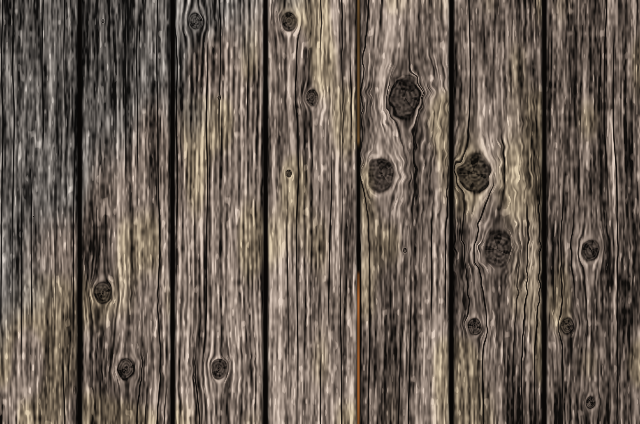
Write a WebGL 2 fragment shader that draws this texture.

```glsl
#version 300 es
precision highp float;
// Seven weathered upright boards with dark gaps between them.
// Grain is stretched noise over a coordinate that flows around knots like
// a stream around stones; cracks, stains and flecks are added on top.
uniform vec2 u_resolution;
out vec4 fragColor;

const float PITCH = 0.2191;   // board spacing, canvas height = 1
const float SHIFT = 0.031;    // part of the first board cut off at the left

float hash(vec2 p) {
  vec3 q = fract(p.xyx * 0.1031);
  q += dot(q, q.yzx + 33.33);
  return fract((q.x + q.y) * q.z);
}

float noise(vec2 p) {
  vec2 c = floor(p), f = fract(p);
  f = f * f * (3.0 - 2.0 * f);
  return mix(mix(hash(c), hash(c + vec2(1, 0)), f.x),
             mix(hash(c + vec2(0, 1)), hash(c + vec2(1, 1)), f.x), f.y);
}

// Bends the grain coordinate around the knots of one board.
// Returns (grain coordinate, distance to nearest knot in radii, its angle).
vec3 flowAroundKnots(vec2 p, float board) {
  vec3 flow = vec3(p.x, 9.0, 0.0);
  float size = board > 3.5 && board < 5.5 ? 0.036 : 0.019;
  for (int k = 0; k < 3; k++) {
    float n = float(k);
    float side = mod(board + n, 2.0) < 0.5 ? 0.12 : -0.13;
    vec2 center = vec2((board + 0.38 + side) * PITCH - SHIFT,
                       fract(1.49 - 0.18 * (board + n)));
    float radius = size * (1.0 - 0.22 * n * n * hash(vec2(board, n)));
    radius *= board < 0.5 ? 0.05 : 1.0;
    vec2 d = (p - center) * vec2(1.0, 0.8);
    float q = length(d) / radius;
    q *= 1.0 + 0.3 * (noise(p * 55.0) - 0.5);
    flow.x -= d.x * min(1.0, 1.0 / (q * q + 0.001));
    if (q < flow.y) flow.yz = vec2(q, atan(d.y, d.x));
  }
  return flow;
}

// Long thin splits that follow the grain and fade in and out.
float cracks(float u, float y, float board) {
  float cell = (u + 0.006 * noise(vec2(board * 9.0, y * 7.0))) / 0.024;
  float id = floor(cell);
  float center = 0.3 + 0.4 * hash(vec2(id, board + 5.0));
  float dist = abs(fract(cell) - center) * 0.024;
  float present = smoothstep(0.56, 0.72, noise(vec2(id * 3.7, y * 2.6 + board)));
  return present * (1.0 - smoothstep(0.0006, 0.0024, dist));
}

vec3 boardColor(vec2 p, float board) {
  vec3 flow = flowAroundKnots(p, board);
  float u = flow.x + 0.005 * (noise(vec2(p.x * 9.0, p.y * 4.0 + board * 8.0)) - 0.5);
  float s = board * 17.3;

  // Board brightness, then grain from broad bands down to fine fibres
  float pale = exp(-0.3 * (board - 2.6) * (board - 2.6));
  float ridged = exp(-2.0 * (board - 2.0) * (board - 2.0));
  float tone = 0.385 + 0.14 * pale;
  tone += 0.26 * (noise(vec2(u * 32.0 + s, p.y * 3.0)) - 0.5);
  tone += 0.42 * (noise(vec2(u * 135.0 + s, p.y * 5.0)) - 0.5);
  tone += 0.36 * (noise(vec2(u * 290.0 + s, p.y * 24.0)) - 0.5);
  tone += 0.26 * (noise(vec2(p.x * 240.0 + s, p.y * 75.0)) - 0.5);
  float ridge = sin(u * 520.0 + 6.0 * noise(vec2(u * 22.0 + s, p.y * 2.0)));
  tone += (0.045 + 0.1 * ridged) * ridge;

  // Worn patches and pale flecks
  float patches = noise(vec2(p.x * 16.0 + s, p.y * 7.0));
  tone += 0.16 * (patches - 0.5);
  tone += 0.2 * smoothstep(0.76, 0.92, noise(vec2(u * 180.0 + s, p.y * 38.0)));

  // Damp grey stain over the upper left corner
  float stain = smoothstep(-0.08, 0.12, p.y - 0.27 - 1.15 * p.x + 0.2 * (patches - 0.5));
  tone -= 0.11 * stain;
  tone *= 1.0 - 0.82 * cracks(u, p.y, board);

  // Knots: pale halo, dark rim, ringed and split core
  float q = flow.y;
  float core = 1.0 - smoothstep(0.85, 1.1, q);
  float rings = sin(q * 21.0 + 5.0 * noise(p * 70.0));
  float splits = smoothstep(0.62, 0.8, noise(vec2(flow.z * 2.5 + s, q * 1.5)));
  float heart = 0.27 + 0.05 * rings + 0.2 * (noise(p * 210.0) - 0.5) - 0.14 * splits;
  tone = mix(tone, heart, core);
  tone += 0.09 * exp(-12.0 * (q - 1.35) * (q - 1.35));
  tone -= 0.15 * exp(-60.0 * (q - 1.0) * (q - 1.0));

  // Warm browns in the dark, greyer where bleached or stained
  tone = clamp(tone, 0.06, 0.88);
  vec3 tint = mix(vec3(1.0, 0.84, 0.74), vec3(1.0, 0.93, 0.87), tone);
  tint = mix(tint, vec3(0.94, 0.93, 0.91), 0.65 * stain);
  tint.b -= 0.07 * smoothstep(0.5, 0.8, patches) * (1.0 - stain);
  return tone * tint;
}

void main() {
  vec2 p = gl_FragCoord.xy / u_resolution.y;
  float pixel = 1.0 / u_resolution.y;
  float along = (p.x + SHIFT) / PITCH;
  vec3 color = boardColor(p, clamp(floor(along), 0.0, 6.0));

  // Gaps with slightly ragged edges and a soft shadow beside them
  float gap = clamp(floor(along + 0.5), 1.0, 6.0);
  float dist = abs(along - gap) * PITCH;
  float lit = gap == 4.0 ? 1.0 : 0.0;
  float halfWidth = 0.0052 - 0.0012 * lit + 0.0016 * (noise(vec2(gap * 7.0, p.y * 22.0)) - 0.5);
  color *= 0.6 + 0.4 * smoothstep(halfWidth, halfWidth + 0.007, dist);

  // Warm light shows through both ends of the middle gap
  float low = 1.0 - smoothstep(0.35, 0.37, p.y);
  float high = smoothstep(0.64, 0.67, p.y);
  vec3 glow = vec3(0.62, 0.36, 0.17) * low + vec3(0.4, 0.29, 0.16) * high;
  glow *= 0.6 + 0.6 * noise(vec2(3.0, p.y * 14.0));
  float slit = 1.0 - smoothstep(0.001, 0.0035, abs(dist - 0.0005));
  vec3 gapColor = mix(vec3(0.03, 0.025, 0.02), glow, lit * slit * max(low, high));
  color = mix(gapColor, color, smoothstep(-pixel, pixel, dist - halfWidth));
  fragColor = vec4(color, 1.0);
}
```
